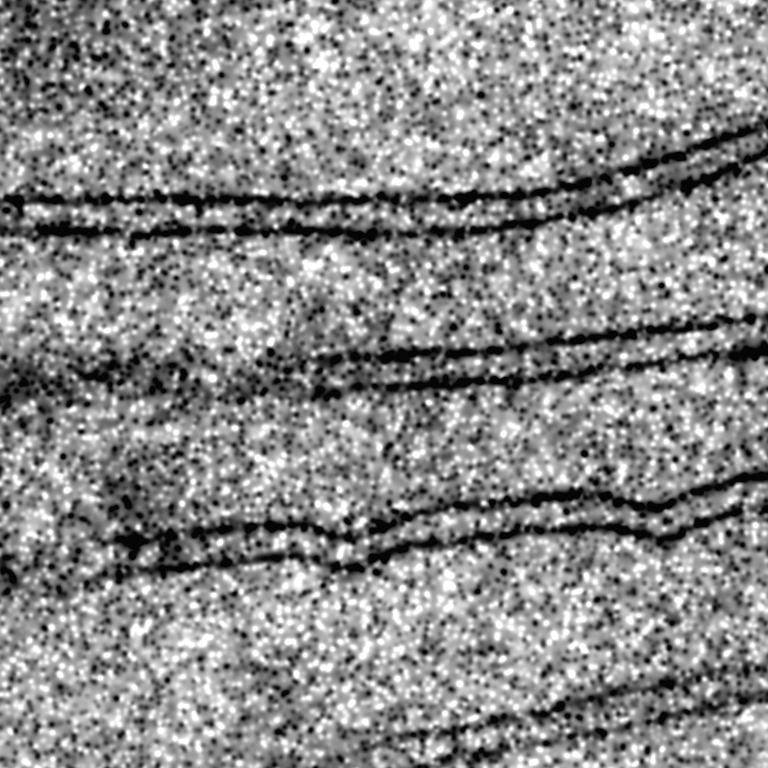
A WebGL 2 fragment shader for this texture:

```glsl
#version 300 es
precision highp float;
// Grainy grey micrograph of stacked double membranes that drift from hazy to sharp.

uniform vec2 u_resolution;
out vec4 fragColor;

const int BAND_COUNT = 4;
const float LEAFLET_GAP = 0.021;    // from a band's centre to each dark line
const float LEAFLET_WIDTH = 0.0075;
const float HAZE_WIDTH = 0.038;
const float GROUND_GREY = 0.61;

// Centre line of each band: base height, slope, end rise, where the rise starts
const vec4 COURSE[BAND_COUNT] = vec4[](
    vec4(0.719, 0.000, 0.100, 0.60),
    vec4(0.506, 0.000, 0.060, 0.30),
    vec4(0.260, 0.098, 0.000, 0.50),
    vec4(-0.095, 0.210, 0.000, 0.50));

// Look of each band: depth of sags, where it turns sharp, strength
const vec3 LOOK[BAND_COUNT] = vec3[](
    vec3(0.000, 0.07, 1.00),
    vec3(0.000, 0.48, 1.00),
    vec3(0.024, 0.24, 1.00),
    vec3(0.000, 0.55, 0.65));

float bell(float x, float width) {
    float t = x / width;
    return exp(-t * t);
}

// Integer hash: three values from 0 to 1 per cell
vec3 hash3(ivec2 cell, uint seed) {
    uvec3 v = uvec3(uint(cell.x), uint(cell.y), seed) * 1664525u + 1013904223u;
    for (int i = 0; i < 2; i++) {
        v.x += v.y * v.z;
        v.y += v.z * v.x;
        v.z += v.x * v.y;
        v ^= v >> 16u;
    }
    return vec3(v & 0xffffu) / 65535.0;
}

// Cellular noise: one soft light or dark blob at a jittered point per cell
float blobNoise(vec2 p, float cells, uint seed) {
    vec2 q = p * cells;
    ivec2 home = ivec2(floor(q));
    float sum = 0.0;
    for (int j = -1; j <= 1; j++) {
        for (int i = -1; i <= 1; i++) {
            ivec2 cell = home + ivec2(i, j);
            vec3 h = hash3(cell, seed);
            vec2 d = q - vec2(cell) - h.xy;
            sum += (2.0 * h.z - 1.0) * exp(-4.0 * dot(d, d));
        }
    }
    return sum;
}

// Layered sines, about -1 to 1
float ripple(float x, float seed) {
    return 0.5 * sin(19.0 * x + 2.3 * seed)
         + 0.3 * sin(43.0 * x + 4.1 * seed)
         + 0.2 * sin(87.0 * x + 1.7 * seed);
}

float bandCentre(float x, vec4 course, float sagDepth) {
    float rise = pow(max(x - course.w, 0.0) / (1.0 - course.w), 1.6);
    float sag = bell(fract((x - 0.26) / 0.4) - 0.5, 0.13);
    return course.x + course.y * x + course.z * rise - sagDepth * sag;
}

// Darkness of one membrane: two lines where sharp, a broad haze elsewhere
float membrane(vec2 p, float centre, float sharpFrom, float seed) {
    float lines = 0.0;
    for (float side = -1.0; side <= 1.0; side += 2.0) {
        float lineSeed = seed + 0.37 * side;
        float height = centre + side * LEAFLET_GAP + 0.004 * ripple(p.x, lineSeed);
        float weight = 0.56 + 0.12 * ripple(p.x, lineSeed + 5.0);
        lines += weight * bell(p.y - height, LEAFLET_WIDTH);
    }
    float haze = bell(p.y - centre, HAZE_WIDTH);
    float sharpness = smoothstep(sharpFrom - 0.25, sharpFrom + 0.1, p.x);
    return mix(0.25 * haze + 0.15 * lines, lines + 0.08 * haze, sharpness);
}

void main() {
    vec2 p = gl_FragCoord.xy / u_resolution;

    // Ground with uneven staining and a shaded upper left corner
    float grey = GROUND_GREY + 0.13 * blobNoise(p, 8.0, 3u);
    grey -= 0.22 * bell(length((p - vec2(0.05, 0.98)) * vec2(0.7, 1.0)), 0.11);

    // Membrane bands
    for (int i = 0; i < BAND_COUNT; i++) {
        vec3 look = LOOK[i];
        float centre = bandCentre(p.x, COURSE[i], look.x);
        grey -= look.z * membrane(p, centre, look.y, float(i) + 1.0);
    }

    // Coarse and fine film grain
    grey += 0.22 * blobNoise(p, 57.0, 11u) + 0.49 * blobNoise(p, 122.0, 29u);

    fragColor = vec4(vec3(clamp(grey, 0.02, 1.0)), 1.0);
}
```
